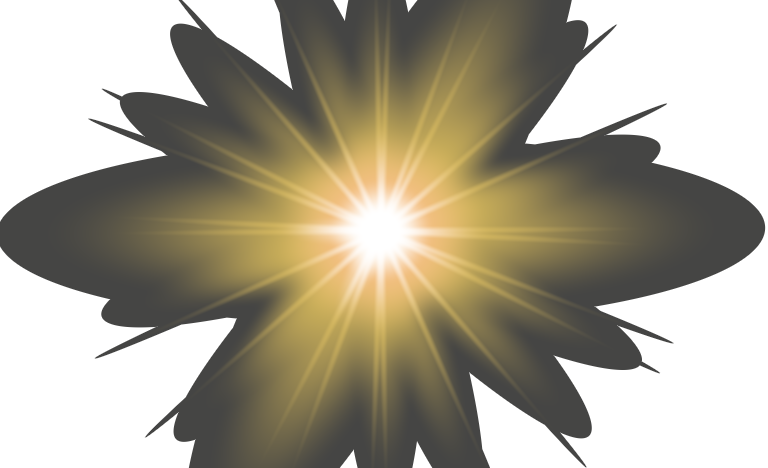
Give the GLSL for this background, as a Shadertoy shader.

```glsl
const vec2 HUB = vec2(0.496, 0.5064);       // share of the canvas
const vec2 WIDE_RADII = vec2(0.821, 0.199); // in canvas heights
const vec2 PETAL_RADII = vec2(0.624, 0.100);
const vec2 SPIKE_RADII = vec2(0.669, 0.013);
const vec2 FLARE_RADII = vec2(0.215, 0.040);

// Directions in degrees; every ellipse is centred on the hub
const float WIDE_ANGLES[2] = float[](0.5, 62.0);
const float PETAL_ANGLES[6] = float[](17.0, 45.5, 91.0, 108.5, 135.5, 153.0);
const float SPIKE_ANGLES[12] = float[](0.5, 24.0, 41.2, 62.6, 69.7, 88.0,
                                      91.2, 114.0, 131.0, 153.0, 159.0, 177.0);
const float FLARE_ANGLES[2] = float[](180.0, 243.0);

const vec3 PAPER = vec3(1.0);
const vec3 CHARCOAL = vec3(0.27, 0.27, 0.265);
const vec3 GOLD = vec3(0.86, 0.74, 0.36);
const vec3 BRIGHT_GOLD = vec3(0.91, 0.78, 0.40);
const vec3 PEACH = vec3(0.96, 0.75, 0.52);

vec2 toAxis(vec2 p, float degrees_) {
    float a = radians(degrees_);
    vec2 u = vec2(cos(a), sin(a));
    return vec2(dot(p, u), u.x * p.y - u.y * p.x);
}

// Returns the normalised radius (1 on the rim) and the approximate distance
vec2 ellipse(vec2 p, vec2 radii) {
    float r = length(p / radii);
    float slope = max(length(p / (radii * radii)), 1e-4);
    return vec2(r, r * (r - 1.0) / slope);
}

float fade(float r, float inner, float outer) {
    return 1.0 - smoothstep(inner, outer, r);
}

void mainImage(out vec4 fragColor, in vec2 fragCoord) {
    float pixel = 1.0 / iResolution.y;
    vec2 p = (fragCoord - HUB * iResolution.xy) * pixel;
    float d = length(p);

    float outline = 1e3;
    float shade = 1.0; // light left unlit by the petals
    float dull = 1.0;  // light left unlit by the spikes

    // Two broad petals
    for (int i = 0; i < 2; i++) {
        vec2 e = ellipse(toAxis(p, WIDE_ANGLES[i]), WIDE_RADII);
        outline = min(outline, e.y);
        shade *= 1.0 - 0.92 * fade(e.x, 0.08, 0.90);
    }

    // Narrow petals
    for (int i = 0; i < 6; i++) {
        vec2 e = ellipse(toAxis(p, PETAL_ANGLES[i]), PETAL_RADII);
        outline = min(outline, e.y);
        shade *= 1.0 - 0.85 * fade(e.x, 0.05, 0.88);
    }

    // Needle spikes
    for (int i = 0; i < 12; i++) {
        vec2 e = ellipse(toAxis(p, SPIKE_ANGLES[i]), SPIKE_RADII);
        outline = min(outline, e.y);
        dull *= 1.0 - 0.75 * fade(e.x, 0.0, 0.88);
    }
    float glow = 1.0 - shade;
    float streak = 1.0 - dull;

    // One-sided white flares
    float flare = 0.0;
    for (int i = 0; i < 2; i++) {
        vec2 q = toAxis(p, FLARE_ANGLES[i]);
        float r = length(q / FLARE_RADII);
        flare = max(flare, step(0.0, q.x) * fade(r, 0.0, 1.0));
    }

    // Gold petals, peach halo, white core
    vec3 color = mix(CHARCOAL, GOLD, glow);
    color = mix(color, BRIGHT_GOLD, 0.85 * streak);
    color = mix(color, PEACH, fade(d, 0.07, 0.235) * glow);
    color = mix(color, vec3(1.0), 0.85 * streak * fade(d, 0.04, 0.24));
    color = mix(color, vec3(1.0), 0.75 * flare);
    color = mix(color, vec3(1.0), fade(d, 0.035, 0.115));

    float coverage = clamp(0.5 - outline / pixel, 0.0, 1.0);
    fragColor = vec4(mix(PAPER, color, coverage), 1.0);
}
```
